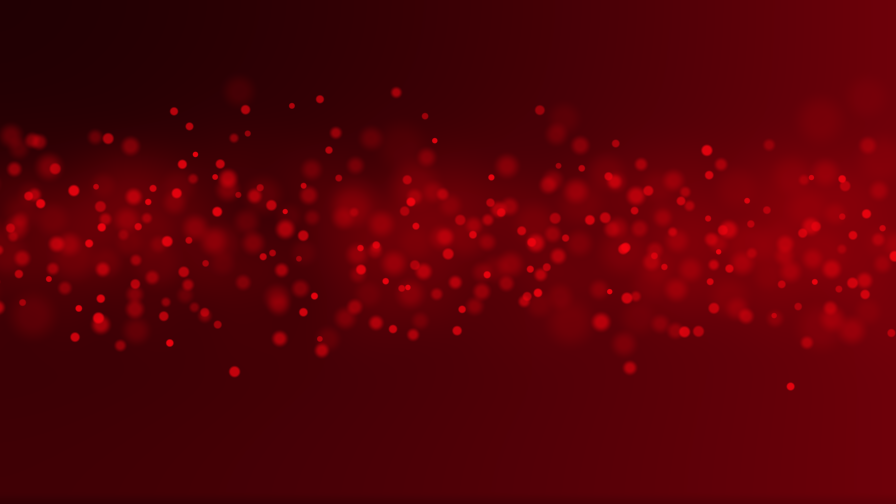
This background is drawn by a Shadertoy shader. Its source:

```glsl
// Draws a band of glowing red bokeh lights across a dark red gradient.

// Lengths are in canvas heights; the origin is at the lower left.
const float BAND_Y = 0.525;
const float BAND_HALF_HEIGHT = 0.185;
const float HAZE_STRENGTH = 0.13;
const float GLOW_STRENGTH = 0.20;
const float NOISE_SCALE = 6.0;

// Background red level at the corners, and the bend of its sideways ramp
const float RED_TOP_LEFT = 0.13;
const float RED_BOTTOM_LEFT = 0.25;
const float RED_RIGHT = 0.43;
const float RAMP_POWER = 1.6;

const vec3 BASE_TINT = vec3(1.0, 0.0, 0.08);
const vec3 SOFT_COLOR = vec3(0.82, 0.0, 0.04);
const vec3 SPARK_COLOR = vec3(0.97, 0.01, 0.06);

// Bokeh layers, back to front: cell size, radius, edge softness, opacity
const int LAYER_COUNT = 4;
const vec4 LAYERS[LAYER_COUNT] = vec4[](
    vec4(0.100, 0.052, 0.75, 0.20),
    vec4(0.080, 0.030, 0.80, 0.42),
    vec4(0.072, 0.020, 0.70, 0.65),
    vec4(0.062, 0.011, 0.45, 0.92));

// Broad glows: centre and radius
const int GLOW_COUNT = 5;
const vec3 GLOWS[GLOW_COUNT] = vec3[](
    vec3(0.12, 0.54, 0.12),
    vec3(0.30, 0.62, 0.13),
    vec3(0.82, 0.53, 0.17),
    vec3(1.34, 0.55, 0.14),
    vec3(1.62, 0.59, 0.16));

vec3 hash3(vec3 p) {
    p = fract(p * vec3(0.1031, 0.1030, 0.0973));
    p += dot(p, p.yxz + 33.33);
    return fract((p.xxy + p.yxx) * p.zyx);
}

float cornerGradient(vec2 cell, vec2 offset) {
    float angle = 6.2832 * hash3(vec3(cell, 71.0)).x;
    return dot(vec2(cos(angle), sin(angle)), offset);
}

float gradientNoise(vec2 p) {
    vec2 i = floor(p), f = fract(p);
    vec2 w = f * f * f * (f * (f * 6.0 - 15.0) + 10.0);
    vec2 e = vec2(0.0, 1.0);
    float low = mix(cornerGradient(i, f), cornerGradient(i + e.yx, f - e.yx), w.x);
    float high = mix(cornerGradient(i + e.xy, f - e.xy), cornerGradient(i + e.yy, f - e.yy), w.x);
    return mix(low, high, w.y);
}

// Share of lights present at a given height
float bandDensity(float y) {
    return exp(-pow(abs(y - BAND_Y) / BAND_HALF_HEIGHT, 3.0));
}

vec3 background(vec2 uv) {
    float left = mix(RED_BOTTOM_LEFT, RED_TOP_LEFT, smoothstep(0.0, 1.0, uv.y));
    float red = mix(left, RED_RIGHT, pow(uv.x, RAMP_POWER));
    red -= 0.05 * smoothstep(0.025, 0.0, uv.y);
    return red * BASE_TINT;
}

float haze(vec2 p) {
    float glow = 0.0;
    for (int i = 0; i < GLOW_COUNT; i++) {
        vec2 d = (p - GLOWS[i].xy) / GLOWS[i].z;
        glow += exp(-dot(d, d));
    }
    float mist = 0.8 + 1.2 * gradientNoise(p * NOISE_SCALE);
    return bandDensity(p.y) * (HAZE_STRENGTH * mist + GLOW_STRENGTH * glow);
}

// Blends one jittered grid of discs over the colour
vec3 addBokeh(vec3 color, vec2 p, vec4 layer, float seed) {
    vec3 discColor = mix(SOFT_COLOR, SPARK_COLOR, seed / float(LAYER_COUNT - 1));
    vec2 home = floor(p / layer.x);
    for (int y = -1; y <= 1; y++) {
        for (int x = -1; x <= 1; x++) {
            vec2 cell = home + vec2(x, y);
            vec3 place = hash3(vec3(cell, seed * 17.0 + 5.0));
            vec3 look = hash3(vec3(cell, seed * 29.0 + 113.0));
            vec2 center = (cell + place.xy) * layer.x;
            float present = step(place.z, 0.85 * bandDensity(center.y));
            float radius = layer.y * mix(0.6, 1.25, look.x);
            float disc = smoothstep(radius, radius * (1.0 - layer.z), distance(p, center));
            color = mix(color, discColor, present * disc * layer.w * mix(0.5, 1.0, look.y));
        }
    }
    return color;
}

void mainImage(out vec4 fragColor, in vec2 fragCoord) {
    vec2 uv = fragCoord / iResolution.xy;
    vec2 p = fragCoord / iResolution.y;

    vec3 color = background(uv);
    color = mix(color, SOFT_COLOR, clamp(haze(p), 0.0, 1.0));
    for (int i = 0; i < LAYER_COUNT; i++) {
        color = addBokeh(color, p, LAYERS[i], float(i));
    }
    fragColor = vec4(color, 1.0);
}
```
